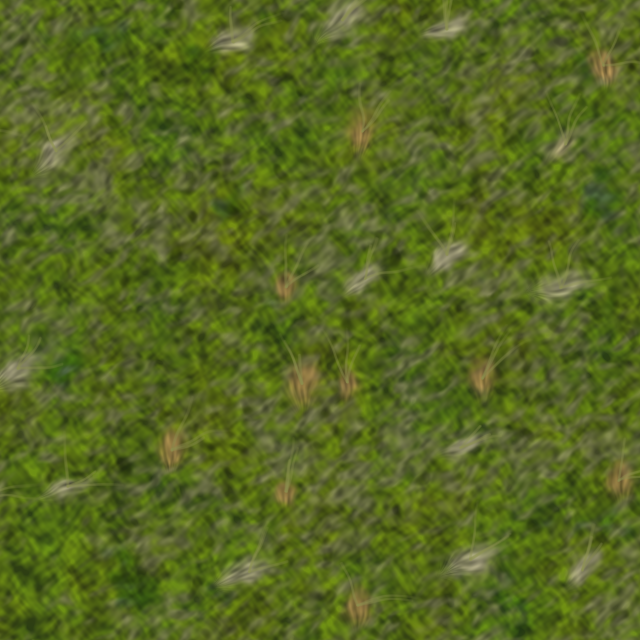
Write a WebGL 1 fragment shader that draws this texture.

```glsl
precision highp float;
// Rough meadow turf seen from above: mottled green blades over grey litter,
// with scattered tufts of dry straw and a few long pale stalks.
// Layered gradient noise makes the turf; a jittered grid places the tufts.
uniform vec2 u_resolution;

vec2 hash2(vec2 p) {
  p = vec2(dot(p, vec2(127.1, 311.7)), dot(p, vec2(269.5, 183.3)));
  return fract(sin(p) * 43758.545);
}

float corner(vec2 cell, vec2 f, vec2 offset) {
  return dot(hash2(cell + offset) * 2.0 - 1.0, f - offset);
}

// Gradient noise, roughly -1 to 1
float noise(vec2 p) {
  vec2 cell = floor(p), f = fract(p);
  vec2 w = f * f * f * (f * (f * 6.0 - 15.0) + 10.0);
  float low = mix(corner(cell, f, vec2(0.0)), corner(cell, f, vec2(1.0, 0.0)), w.x);
  float high = mix(corner(cell, f, vec2(0.0, 1.0)), corner(cell, f, vec2(1.0)), w.x);
  return 1.6 * mix(low, high, w.y);
}

vec2 rotate(vec2 p, float a) {
  float c = cos(a), s = sin(a);
  return vec2(c * p.x + s * p.y, c * p.y - s * p.x);
}

float segmentDistance(vec2 p, vec2 end) {
  return length(p - end * clamp(dot(p, end) / dot(end, end), 0.0, 1.0));
}

// Green leaves: soft clumps crossed by short blades in two directions
vec3 grass(vec2 uv) {
  float clumps = 0.36 * noise(uv * 24.0) + 0.38 * noise(uv * 52.0 + 7.0);
  float blades = 0.32 * noise(rotate(uv, 0.7) * vec2(48.0, 105.0))
               + 0.32 * noise(rotate(uv, -0.9) * vec2(50.0, 110.0) + 31.0);
  float tone = 0.5 + 1.25 * (clumps + blades) + 0.18 * noise(uv * 6.0 + 3.0);
  vec3 green = mix(vec3(0.21, 0.27, 0.07), vec3(0.41, 0.525, 0.075), clamp(tone, -0.1, 1.15));
  float hue = noise(uv * 7.0 + 50.0) + 0.5 * noise(uv * 30.0 + 12.0);
  return green + hue * vec3(0.04, 0.0, -0.012);
}

// Grey-brown dead leaves showing between the blades
vec3 addLitter(vec3 color, vec2 uv) {
  float cover = 0.32 * noise(uv * 5.0 + 19.0) + 0.36 * noise(uv * 15.0 + 4.0)
              + 0.5 * noise(rotate(uv, 0.5) * vec2(36.0, 62.0) + 70.0);
  float grain = noise(rotate(uv, 0.8) * vec2(42.0, 100.0) + 9.0) + 0.6 * noise(uv * 70.0);
  vec3 litter = mix(vec3(0.27, 0.28, 0.18), vec3(0.57, 0.57, 0.40), clamp(0.52 + 0.6 * grain, 0.0, 1.0));
  return mix(color, litter, 0.8 * smoothstep(-0.22, 0.5, cover));
}

// Dry tufts: ragged fans of fibres with a few loose stalks
vec3 addTufts(vec3 color, vec2 uv) {
  vec2 grid = uv * 6.0;
  float ragged = noise(uv * 22.0 + 40.0) + 0.7 * noise(uv * 55.0 + 8.0);
  for (int j = -1; j <= 1; j++) {
    for (int i = -1; i <= 1; i++) {
      vec2 cell = floor(grid) + vec2(float(i), float(j));
      vec2 kind = hash2(cell + 17.3);
      if (kind.x > 0.6) continue;
      vec2 shape = hash2(cell + 61.7);
      vec2 p = (grid - cell - 0.15 - 0.7 * hash2(cell + 5.1)) / 6.0;

      // Tan tufts stand upright, grey ones lie towards the upper right
      float tan_ = smoothstep(0.5, 0.65, kind.y);
      vec2 q = rotate(p, mix(0.2 + 0.6 * shape.y, 1.57, tan_));
      vec2 size = mix(0.7, 1.3, shape.x) * mix(vec2(0.042, 0.02), vec2(0.031, 0.022), tan_);
      float mask = smoothstep(0.15, 0.95, exp(-dot(q / size, q / size)) + 0.3 * ragged * exp(-dot(p, p) * 500.0));

      vec2 root = q + vec2(0.06, 0.0);
      float fan = atan(root.y, max(root.x, 0.001));
      float fibre = noise(vec2(fan * 8.0, length(root) * 35.0) + cell * 13.0)
                  + 0.7 * noise(q * vec2(45.0, 115.0) + cell * 7.0);
      vec3 straw = mix(vec3(0.58, 0.56, 0.45), vec3(0.57, 0.46, 0.27), tan_);
      color = mix(color, straw * (1.0 + 0.38 * fibre), 0.85 * mask);

      // Stalks bend slightly and fade along their length
      for (int k = 0; k < 3; k++) {
        vec2 r = hash2(cell * 3.0 + float(k) * 11.9);
        float angle = mix(0.1, 2.1, r.x);
        vec2 end = (0.04 + 0.075 * r.y) * vec2(cos(angle), sin(angle));
        vec2 bent = p + vec2(0.0, 1.0) * dot(p, p) * (r.y - 0.3) * 4.0;
        float stalk = 1.0 - smoothstep(0.0006, 0.0034, segmentDistance(bent, end));
        float fade = 0.42 * (1.0 - smoothstep(0.02, 0.12, length(p)));
        color = mix(color, vec3(0.55, 0.57, 0.31), stalk * fade);
      }
    }
  }
  return color;
}

void main() {
  vec2 uv = gl_FragCoord.xy / min(u_resolution.x, u_resolution.y);
  // A slight warp breaks up the noise lattice
  vec2 warped = uv + 0.006 * vec2(noise(uv * 19.0), noise(uv * 19.0 + 83.0));

  vec3 color = addLitter(grass(warped), warped);
  // Occasional deep green shrubs and small shaded gaps
  float shrub = smoothstep(0.42, 0.8, noise(uv * 8.0 + 27.0) + 0.25 * noise(uv * 35.0));
  color = mix(color, color * vec3(0.66, 0.82, 0.85), shrub);
  float gap = smoothstep(0.3, 0.8, noise(uv * 38.0 + 14.0) + 0.4 * noise(uv * 13.0));
  color *= 1.0 - 0.25 * gap;

  color = addTufts(color, warped);
  gl_FragColor = vec4(clamp(color, 0.0, 1.0), 1.0);
}
```
